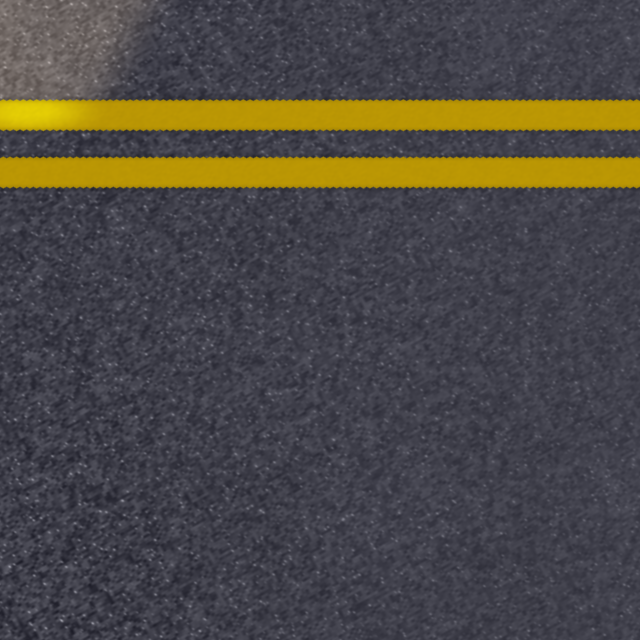
Reproduce this texture procedurally as a WebGL 2 fragment shader.

```glsl
#version 300 es
precision highp float;
// Dark asphalt with a double yellow road line and a warm patch of light in the upper left.

#define UPPER_LINE_Y 0.8200
#define LOWER_LINE_Y 0.7305
#define LINE_HALF_WIDTH 0.0236
#define TEETH_COUNT 96.0
#define TEETH_DEPTH 0.0026
#define GRAIN_SCALE 200.0
#define GRAIN_STRENGTH 0.115
#define SPECK_SCALE 125.0
#define SPECK_STRENGTH 0.20

uniform vec2 u_resolution;
out vec4 fragColor;

const vec3 ASPHALT = vec3(0.262, 0.262, 0.305);
const vec3 LIT_ASPHALT = vec3(0.47, 0.435, 0.42);
const vec3 PAINT = vec3(0.73, 0.59, 0.015);
const vec3 LIT_PAINT = vec3(0.89, 0.80, 0.02);

vec3 hash3(vec2 p) {
    vec3 q = fract(p.xyx * vec3(0.1031, 0.1030, 0.0973));
    q += dot(q, q.yxz + 33.33);
    return fract((q.xxy + q.yzz) * q.zyx);
}

float valueNoise(vec2 p) {
    vec2 cell = floor(p), f = fract(p);
    f = f * f * (3.0 - 2.0 * f);
    float low = mix(hash3(cell).x, hash3(cell + vec2(1, 0)).x, f.x);
    float high = mix(hash3(cell + vec2(0, 1)).x, hash3(cell + vec2(1, 1)).x, f.x);
    return mix(low, high, f.y);
}

// Sparse slanted stones: one jittered ellipse per cell, only a few of them bright.
float stoneSpecks(vec2 p) {
    vec2 cell = floor(p);
    float light = 0.0;
    for (int y = -1; y <= 1; y++) {
        for (int x = -1; x <= 1; x++) {
            vec2 id = cell + vec2(x, y);
            vec3 h = hash3(id + 71.0);
            vec2 d = p - id - h.xy;
            d = vec2(0.85 * d.x - 0.5 * d.y, 0.5 * d.x + 0.85 * d.y);
            float spot = exp(-dot(d * d, vec2(9.0, 18.0)));
            light += spot * pow(h.z, 7.0);
        }
    }
    return light;
}

// Coverage of a horizontal line with finely serrated edges.
float paintedLine(vec2 uv, float centerY, float pixel) {
    float tooth = abs(fract(uv.x * TEETH_COUNT) - 0.5) * 2.0;
    float edge = abs(uv.y - centerY) - LINE_HALF_WIDTH + TEETH_DEPTH * (tooth - 0.5);
    return 1.0 - smoothstep(-pixel, pixel, edge);
}

void main() {
    vec2 uv = gl_FragCoord.xy / u_resolution;
    float pixel = 1.0 / u_resolution.y;

    // Grain is crisper toward the lower left and calmer on the right.
    float rough = mix(1.15, 0.72, smoothstep(0.0, 1.0, uv.x));
    rough += 0.45 * (1.0 - smoothstep(0.0, 0.55, length(uv * vec2(1.2, 0.9))));
    vec2 slanted = mat2(0.88, -0.48, 0.48, 0.88) * uv;
    float grain = valueNoise(slanted * GRAIN_SCALE * vec2(0.85, 1.2)) - 0.5;
    grain += 0.5 * (valueNoise(uv * GRAIN_SCALE * 0.45 + 19.0) - 0.5);
    float specks = stoneSpecks(uv * SPECK_SCALE);

    // Broad, faint wear across the surface.
    float wear = valueNoise(uv * 5.0 + 3.0) - 0.5 + 0.6 * (valueNoise(uv * 17.0) - 0.5);
    float shade = 1.0 + 0.05 * wear + 0.025 * (uv.x - 0.5);

    // Light patch with a slanted soft right side, fading below the upper line.
    float lightEdge = 0.185 + 0.5 * (uv.y - 0.90);
    float patchLight = 1.0 - smoothstep(lightEdge - 0.055, lightEdge + 0.055, uv.x);
    patchLight *= smoothstep(0.785, 0.835, uv.y);
    patchLight *= 0.93 + 0.25 * wear;

    vec3 color = mix(ASPHALT * shade, LIT_ASPHALT, patchLight);
    color += (GRAIN_STRENGTH * grain + SPECK_STRENGTH * (specks - 0.09)) * rough;

    // Rim of darker tar next to the paint.
    float lineDistance = min(abs(uv.y - UPPER_LINE_Y), abs(uv.y - LOWER_LINE_Y)) - LINE_HALF_WIDTH;
    color *= 1.0 - 0.14 * (1.0 - smoothstep(0.0, 0.009, lineDistance));

    // Paint, brightened by a rounded glow at the left end of the upper line.
    vec2 glowOffset = (uv - vec2(0.045, 0.825)) / vec2(0.115, 0.038);
    float glow = 1.0 - smoothstep(0.15, 1.15, length(glowOffset));
    vec3 paint = mix(PAINT, LIT_PAINT, glow);
    paint *= 1.0 + 0.025 * grain - 0.08 * smoothstep(-0.007, 0.0, lineDistance);
    float lines = max(paintedLine(uv, UPPER_LINE_Y, pixel), paintedLine(uv, LOWER_LINE_Y, pixel));
    color = mix(color, paint, lines);

    fragColor = vec4(clamp(color, 0.0, 1.0), 1.0);
}
```
